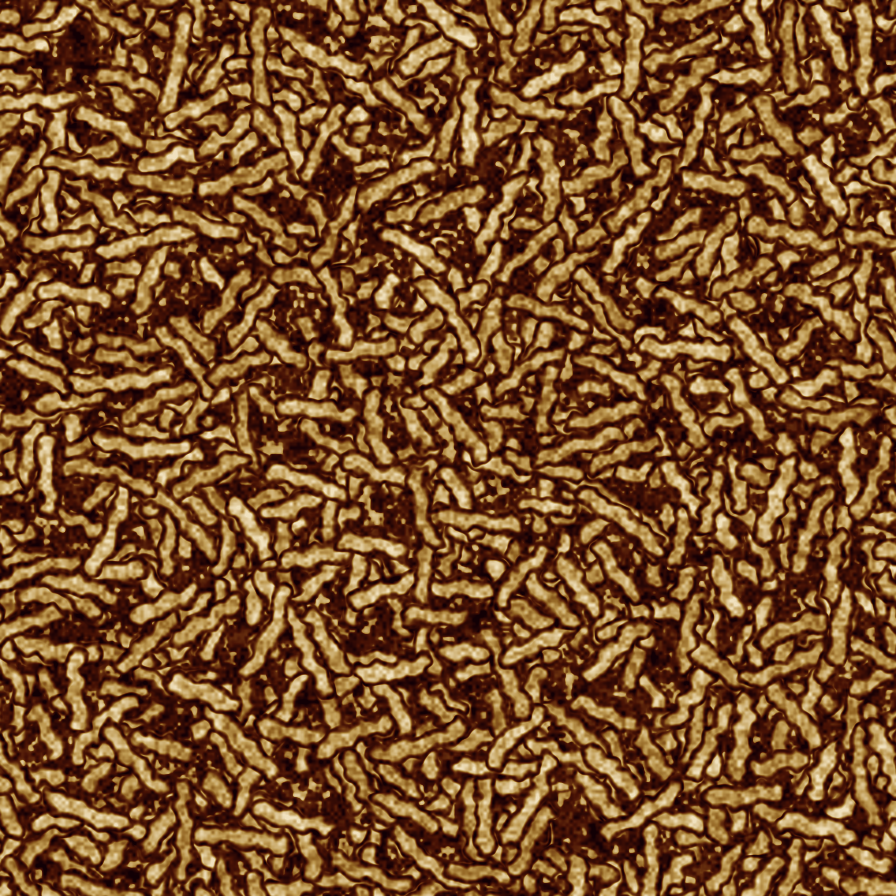
This texture is drawn by a WebGL 2 fragment shader. Its source:

```glsl
#version 300 es
precision highp float;
// Granular surface of short, wavy rods lying in all directions over dark ground.
// Rods are bent capsules scattered per grid cell, layered from short to long, each
// clearing a dark moat; the summed height plus grain is coloured by a brown-gold ramp.

uniform vec2 u_resolution;
out vec4 fragColor;

const float CELLS = 14.0;   // grid cells across the canvas
const int LAYERS = 5;       // rods per cell, longest on top

vec3 hash3(vec3 p) {
    p = fract(p * vec3(0.1031, 0.1030, 0.0973));
    p += dot(p, p.yxz + 33.33);
    return fract((p.xxy + p.yxx) * p.zyx);
}

// Smooth value noise; the seed picks an independent field.
float noise(vec2 p, float seed) {
    vec2 i = floor(p), f = fract(p);
    f = f * f * (3.0 - 2.0 * f);
    float a = hash3(vec3(i, seed)).x;
    float b = hash3(vec3(i + vec2(1, 0), seed)).x;
    float c = hash3(vec3(i + vec2(0, 1), seed)).x;
    float d = hash3(vec3(i + vec2(1, 1), seed)).x;
    return mix(mix(a, b, f.x), mix(c, d, f.x), f.y);
}

// Distance to the axis of a rod that is bent and wobbles along its length.
float rodDistance(vec2 p, float angle, float halfLength, vec3 rnd) {
    float c = cos(angle), s = sin(angle);
    vec2 q = vec2(c * p.x + s * p.y, c * p.y - s * p.x);
    q.y += (rnd.x - 0.5) * 7.0 * q.x * q.x;
    q.y += 0.0018 * sin(q.x * mix(130.0, 230.0, rnd.y) + 6.283 * rnd.z);
    q.x -= clamp(q.x, -halfLength, halfLength);
    return length(q);
}

// Lays all nearby rods over the ground, in a fixed order across cells.
float layRods(vec2 p, float height) {
    vec2 cell = floor(p * CELLS);
    for (int k = 0; k < LAYERS; k++) {
        float layer = float(k);
        for (int y = -1; y <= 1; y++)
        for (int x = -1; x <= 1; x++) {
            vec2 id = cell + vec2(x, y);
            vec3 place = hash3(vec3(id, layer + 11.0));
            vec3 shape = hash3(vec3(id, layer + 37.0));
            vec3 look = hash3(vec3(id, layer + 71.0));
            vec2 center = (id + place.xy) / CELLS;

            // Neighbours lean loosely the same way.
            float angle = 9.0 * noise(center * 5.0, 5.0) + 2.4 * (place.z - 0.5);
            float halfLength = mix(0.009, 0.042, layer / 4.0) * mix(0.7, 1.2, look.x);
            float radius = mix(0.0070, 0.0092, look.y);
            float d = rodDistance(p - center, angle, halfLength, shape);

            float body = smoothstep(radius + 0.0022, radius - 0.0040, d);
            float cover = smoothstep(radius + 0.0062, radius + 0.0025, d);
            float crest = mix(3.7, 4.6, look.z);
            height = mix(height, mix(0.55, crest, body), cover);
        }
    }
    return height;
}

// Dark brown to pale gold; heights past either end extend the ramp a little.
vec3 ramp(float height) {
    vec3 tones[6] = vec3[6](
        vec3(0.14, 0.02, 0.02), vec3(0.28, 0.07, 0.02), vec3(0.42, 0.20, 0.06),
        vec3(0.58, 0.40, 0.14), vec3(0.75, 0.61, 0.33), vec3(0.87, 0.78, 0.59));
    float h = clamp(height, -0.5, 5.6);
    int i = clamp(int(floor(h)), 0, 4);
    return clamp(mix(tones[i], tones[i + 1], h - float(i)), 0.0, 1.0);
}

void main() {
    vec2 p = gl_FragCoord.xy / u_resolution.y;

    // Grain at three scales
    float fine = noise(p * 240.0, 1.0) - 0.5;
    float medium = noise(p * 115.0, 2.0) - 0.5;
    float broad = noise(p * 45.0, 3.0) - 0.5;

    // Ground with scattered crumbs
    float crumbs = smoothstep(0.08, 0.34, medium + 0.35 * fine);
    float height = 0.9 + 2.4 * crumbs + 0.8 * broad;

    // Rods with ragged outlines
    vec2 ragged = vec2(noise(p * 100.0, 7.0), noise(p * 100.0, 8.0)) - 0.5;
    height = layRods(p + 0.0065 * ragged, height);

    height += 2.0 * fine + 1.3 * medium + 0.5 * broad;
    fragColor = vec4(ramp(height), 1.0);
}
```
